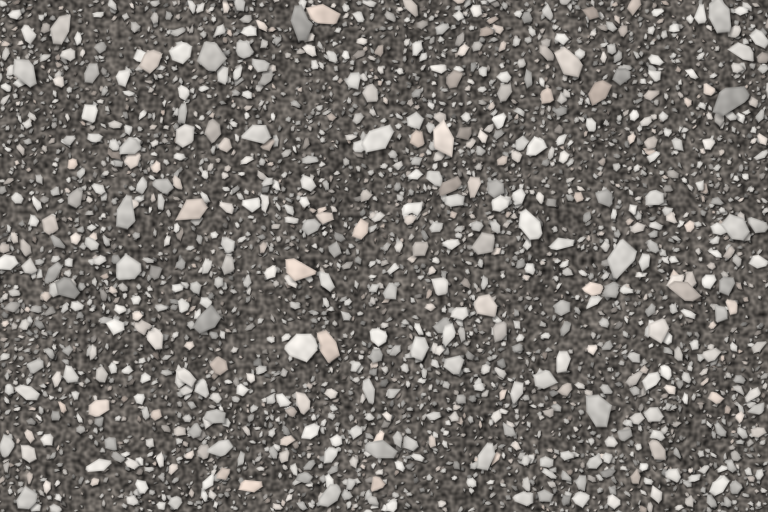
This texture is drawn by a Shadertoy shader. Its source:

```glsl
// Weathered asphalt: pale angular stone chips of many sizes set in dark, gritty tar.

const float TAU = 6.28319;
const int SIDES = 6;
const vec3 TAR = vec3(1.0, 0.95, 0.90);
const vec3 CREAM = vec3(1.0, 0.986, 0.962);
const vec3 PINK = vec3(1.0, 0.925, 0.87);
const vec2 SHADOW_DIR = vec2(0.6, -0.8);

// Three random values in 0..1 from a 2D key
vec3 hash3(vec2 key) {
    vec3 q = fract(key.xyx * vec3(0.1031, 0.1030, 0.0973));
    q += dot(q, q.yxz + 33.33);
    return fract((q.xxy + q.yzz) * q.zyx);
}

mat2 rotation(float angle) {
    float c = cos(angle), s = sin(angle);
    return mat2(c, -s, s, c);
}

float cornerSlope(vec2 corner, vec2 offset) {
    float angle = TAU * hash3(corner + 211.0).x;
    return dot(vec2(cos(angle), sin(angle)), offset);
}

// Gradient noise, roughly -0.7..0.7
float gradientNoise(vec2 p) {
    vec2 i = floor(p), f = fract(p);
    vec2 u = f * f * f * (f * (f * 6.0 - 15.0) + 10.0);
    vec2 e = vec2(1.0, 0.0);
    float low = mix(cornerSlope(i, f), cornerSlope(i + e, f - e), u.x);
    float high = mix(cornerSlope(i + e.yx, f - e.yx), cornerSlope(i + 1.0, f - 1.0), u.x);
    return mix(low, high, u.y);
}

// Signed distance to an irregular convex polygon, stretched along a random axis
float chipDistance(vec2 q, float radius, float stretch, vec2 key) {
    vec3 turn = hash3(key + 57.0);
    q = rotation(TAU * turn.x) * q * vec2(1.0 / stretch, stretch);
    float d = length(q) - radius * 1.16;
    for (int k = 0; k < SIDES; k++) {
        vec3 h = hash3(key + float(k) * 7.3 + 19.0);
        float angle = (float(k) + 0.75 * (h.x - 0.5)) * TAU / float(SIDES);
        d = max(d, dot(q, vec2(cos(angle), sin(angle))) - radius * mix(0.68, 1.08, h.y));
    }
    return d;
}

// Lays one size of chips over a colour; radii are fractions of a grid cell
vec3 addChips(vec3 under, vec2 p, float cells, float density, vec2 radii,
              vec2 tones, float seed) {
    vec2 g = p * cells + seed;
    vec2 base = floor(g);
    float nearest = 9.0, second = 9.0, radius = 1.0;
    vec2 local = vec2(1.0), key = base;

    for (int y = -1; y <= 1; y++)
    for (int x = -1; x <= 1; x++) {
        vec2 cell = base + vec2(x, y);
        vec3 place = hash3(cell + seed);
        vec3 form = hash3(cell + seed + 83.0);
        float patchiness = 0.3 * gradientNoise((cell - seed) / cells * 4.0 + 9.0);
        if (place.z > density + patchiness) continue;
        vec2 q = g - cell - mix(vec2(0.15), vec2(0.85), place.xy);
        float r = mix(radii.x, radii.y, form.x * form.x);
        float d = chipDistance(q, r, mix(1.0, 1.4, form.y), cell + seed);
        if (d < nearest) {
            second = nearest;
            nearest = d;
            local = q;
            radius = r;
            key = cell + seed;
        } else {
            second = min(second, d);
        }
    }

    // Thin dark seams part chips that touch
    float d = max(nearest, 0.5 * (nearest - second) + 0.03) / cells;
    float soft = max(0.0019, 0.6 / iResolution.y);
    float cover = 1.0 - smoothstep(-soft, soft, d);

    // Shadow falls on the tar beside each chip
    float lee = smoothstep(-0.3, 0.9, dot(normalize(local + 1e-4), SHADOW_DIR));
    float shadow = 0.5 * lee * (1.0 - smoothstep(0.0, 0.2 * radius / cells + 0.004, d));

    // Chip face: own tone, slight tilt, mottling and a duller rim
    vec3 look = hash3(key + 131.0);
    float tone = mix(tones.x, tones.y, sqrt(look.x));
    tone -= 0.06 * dot(local, SHADOW_DIR) / radius;
    tone += 0.09 * gradientNoise(p * 55.0 + look.yz * 20.0);
    tone *= mix(0.86, 1.0, smoothstep(0.0, 0.006, -d));
    vec3 face = tone * mix(CREAM, PINK, pow(look.y, 5.0));
    return mix(under * (1.0 - shadow), face, cover);
}

// Dark binder with grit at several scales
vec3 tarGround(vec2 p) {
    float tone = 0.36 + 0.24 * gradientNoise(p * 105.0);
    tone += 0.16 * gradientNoise(p * 48.0 + 31.0);
    tone += 0.07 * gradientNoise(p * 7.0 + 5.0);
    return max(tone, 0.1) * TAR;
}

void mainImage(out vec4 fragColor, in vec2 fragCoord) {
    vec2 p = fragCoord / iResolution.y;
    vec3 color = tarGround(p);
    color = addChips(color, p, 78.0, 0.42, vec2(0.18, 0.42), vec2(0.42, 0.86), 17.0);
    color = addChips(color, p, 42.0, 0.48, vec2(0.20, 0.42), vec2(0.50, 0.95), 41.0);
    color = addChips(color, p, 24.0, 0.46, vec2(0.24, 0.44), vec2(0.58, 0.96), 73.0);
    color = addChips(color, p, 13.0, 0.25, vec2(0.23, 0.40), vec2(0.60, 0.94), 109.0);
    fragColor = vec4(clamp(color, 0.0, 1.0), 1.0);
}
```
